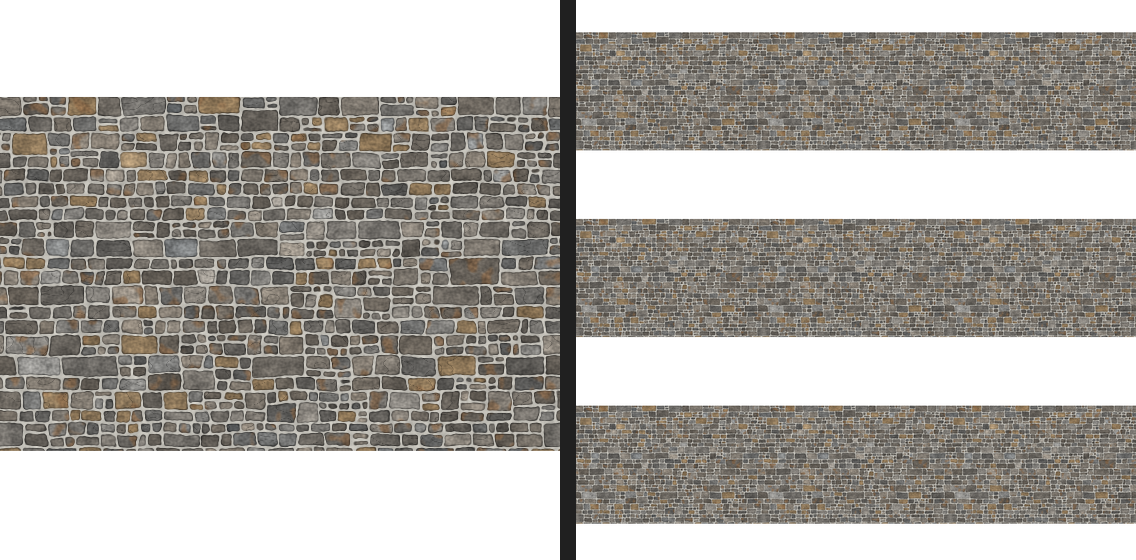
Left: one tile. Right: repeated 3 by 3.
A WebGL 2 fragment shader for this texture:

```glsl
#version 300 es
precision highp float;
// A band of rough coursed stone masonry with pale mortar between plain white margins.
// Courses are cut into blocks, and each block is split again along tilted lines;
// the distance to the nearest cut gives joints, and wrapped noise weathers the stone.

#define WALL_LOW 0.195
#define WALL_HIGH 0.827
#define COURSES 11.0
#define BLOCKS 6.0
#define JOINT 0.0018
#define CORNER 0.0055
#define TILT 0.13
#define WOBBLE 0.0035
#define GRAIN 0.16
#define MORTAR vec3(0.76, 0.75, 0.72)
#define OCHRE vec3(0.62, 0.50, 0.34)
#define RUST vec3(0.50, 0.37, 0.25)

uniform vec2 u_resolution;
out vec4 fragColor;

float rand(vec2 p) {
  vec3 q = fract(p.xyx * 0.1031);
  q += dot(q, q.yzx + 33.33);
  return fract((q.x + q.y) * q.z);
}

float vary(float seed, float salt) { return rand(vec2(seed * 531.0, salt * 7.3 + 1.0)); }

float lattice(vec2 cell, vec2 offset, vec2 period) {
  float angle = 6.2832 * rand(mod(cell, period) + 0.37);
  return dot(vec2(cos(angle), sin(angle)), offset);
}

// Gradient noise that wraps over the unit square; freq holds whole numbers.
float noise(vec2 p, vec2 freq) {
  vec2 q = p * freq, c = floor(q), f = q - c;
  vec2 u = f * f * f * (f * (f * 6.0 - 15.0) + 10.0), e = vec2(1.0, 0.0);
  float low = mix(lattice(c, f, freq), lattice(c + e, f - e, freq), u.x);
  float high = mix(lattice(c + e.yx, f - e.yx, freq), lattice(c + 1.0, f - 1.0, freq), u.x);
  return 1.4 * mix(low, high, u.y);
}

float fractal(vec2 p, vec2 freq) {
  float sum = 0.0, gain = 0.55;
  for (int i = 0; i < 4; i++) {
    sum += gain * noise(p, freq);
    freq *= 2.0;
    gain *= 0.6;
  }
  return sum;
}

float smoothMin(float a, float b) {
  float h = max(CORNER - abs(a - b), 0.0) / CORNER;
  return min(a, b) - h * h * CORNER * 0.25;
}

float edge(float i, float period, float salt) {
  return i + 0.5 * (rand(vec2(mod(i, period), salt)) - 0.5);
}

// Index of the uneven interval that holds x.
float interval(float x, float period, float salt) {
  float i = floor(x);
  if (x < edge(i, period, salt)) return i - 1.0;
  return x >= edge(i + 1.0, period, salt) ? i + 1.0 : i;
}

// Returns the distance to the nearest joint and the seed of the stone.
vec2 masonry(vec2 p) {
  vec2 scale = vec2(BLOCKS, COURSES / (WALL_HIGH - WALL_LOW));
  p.y -= WALL_LOW;
  float course = interval(p.y * scale.y, 64.0, 3.0), salt = mod(course, 64.0) + 11.0;
  p.x += rand(vec2(salt, 5.0));
  float block = interval(p.x * scale.x, BLOCKS, salt);
  vec2 lo = vec2(edge(block, BLOCKS, salt), edge(course, 64.0, 3.0)) / scale;
  vec2 hi = vec2(edge(block + 1.0, BLOCKS, salt), edge(course + 1.0, 64.0, 3.0)) / scale;
  vec2 gap = min(p - lo, hi - p);
  float d = smoothMin(gap.x, gap.y), seed = rand(vec2(mod(block, BLOCKS) + 0.5, salt));
  for (int k = 0; k < 7; k++) {
    vec2 size = hi - lo, mid = 0.5 * (lo + hi);
    bool level = k == 0 && size.y > 0.042 && vary(seed, 1.0) < 0.88;
    bool wide = size.x > max(size.y, 0.019) * mix(1.5, 2.9, vary(seed, 2.0));
    bool tall = size.y > mix(0.023, 0.056, vary(seed, 3.0));
    if (!level && !wide && !tall) break;
    float part = mix(0.34, 0.66, vary(seed, 4.0));
    if (level) part = mix(0.38, 0.62, rand(vec2(salt, 9.0))) + 0.12 * (part - 0.5);
    bool upright = wide && !level;
    float tilt = TILT * (vary(seed, 5.0) - 0.5) * (upright ? 2.0 : 0.3);
    vec2 cut = mix(lo, hi, part);
    float side = upright ? p.x - cut.x - tilt * (p.y - mid.y) : p.y - cut.y - tilt * (p.x - mid.x);
    d = smoothMin(d, abs(side));
    if (upright) { if (side > 0.0) lo.x = cut.x; else hi.x = cut.x; }
    else { if (side > 0.0) lo.y = cut.y; else hi.y = cut.y; }
    seed = vary(seed, side > 0.0 ? 6.0 : 7.0);
  }
  return vec2(d, seed);
}

vec3 stoneColor(vec2 p, float seed) {
  vec2 q = p + vec2(vary(seed, 11.0), vary(seed, 12.0));
  float blotch = fractal(q, vec2(34.0, 52.0)), speck = noise(q, vec2(190.0, 210.0));
  float tone = 0.345 + 0.19 * pow(vary(seed, 13.0), 1.4) + 0.11 * step(0.9, vary(seed, 14.0));
  vec3 color = tone * mix(vec3(0.96, 0.99, 1.01), vec3(1.07, 1.0, 0.91), sqrt(vary(seed, 15.0)));
  color = mix(color, OCHRE, 0.7 * step(0.92, vary(seed, 16.0)));
  float stain = smoothstep(0.0, 0.45, noise(q, vec2(41.0, 37.0)) + 0.2 * blotch);
  color = mix(color, RUST, 0.65 * stain * step(0.72, vary(seed, 17.0)));
  float crack = 1.0 - smoothstep(0.0, 0.05, abs(noise(q, vec2(23.0, 47.0)) + 0.15 * blotch));
  color *= 1.0 - 0.22 * crack * step(0.55, vary(seed, 18.0));
  return color * (1.0 + 2.2 * GRAIN * blotch + GRAIN * speck);
}

void main() {
  vec2 p = gl_FragCoord.xy / u_resolution;
  float pixel = 1.0 / min(u_resolution.x, u_resolution.y);
  // Bent and chipped outlines
  vec2 bend = vec2(noise(p, vec2(19.0, 23.0)), noise(p + 0.43, vec2(13.0, 21.0)));
  vec2 chip = vec2(noise(p, vec2(83.0)), noise(p + 0.61, vec2(79.0)));
  vec2 stone = masonry(p + WOBBLE * bend + 0.3 * WOBBLE * chip);
  float joint = JOINT * (1.0 + 0.6 * noise(p, vec2(29.0)) + 0.5 * noise(p, vec2(131.0)));
  float inside = stone.x - joint;
  // Stone faces with a dark, uneven rim
  vec3 face = stoneColor(p, stone.y);
  float rim = 1.0 - smoothstep(0.0, 0.0032, inside);
  face *= 1.0 - rim * (0.38 + 0.3 * noise(p, vec2(57.0)));
  vec3 mortar = MORTAR * (1.0 + 0.18 * fractal(p, vec2(48.0)));
  vec3 wall = mix(mortar, face, smoothstep(-0.6 * pixel, 0.6 * pixel, inside));
  // White margins
  float within = min(p.y - WALL_LOW, WALL_HIGH - p.y);
  fragColor = vec4(mix(vec3(1.0), wall, smoothstep(-0.5 * pixel, 0.5 * pixel, within)), 1.0);
}
```
